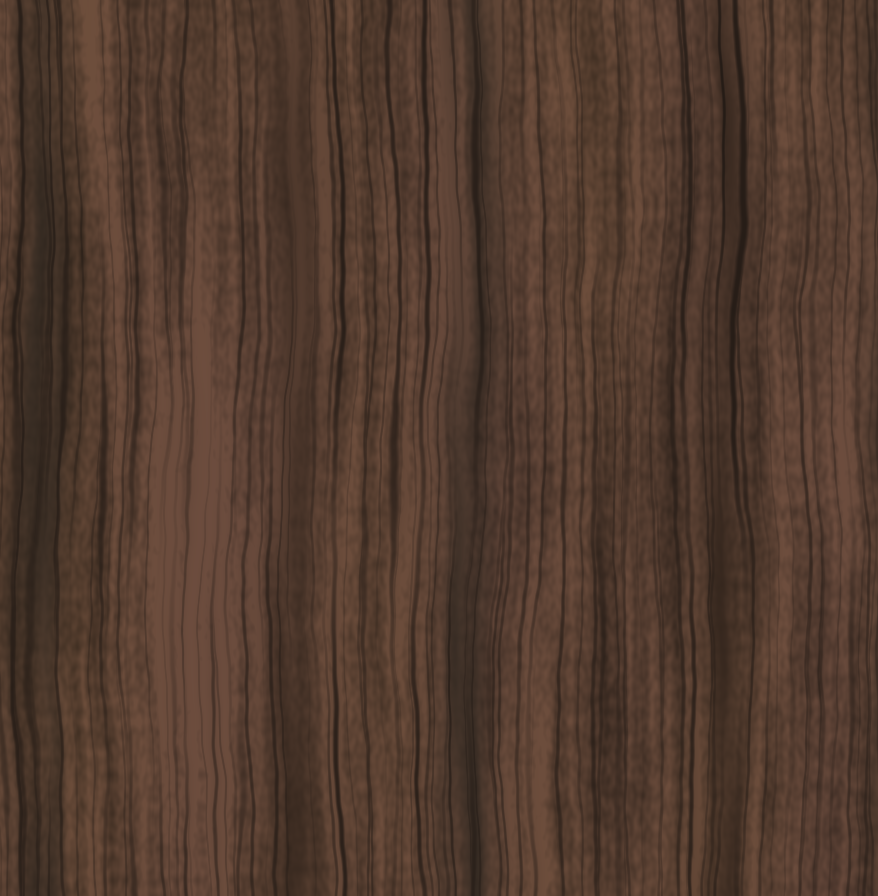
Give the GLSL for this texture, as a Shadertoy shader.

```glsl
// Dark walnut veneer: vertical brown grain with wandering near-black veins.
// Stretched gradient noise makes the streaks, hashed columns place the veins,
// and two broad dark bands recur across the width of the sheet.

const vec3 UMBER = vec3(0.245, 0.178, 0.136);
const vec3 CHESTNUT = vec3(0.405, 0.288, 0.224);
const vec3 VEIN_INK = vec3(0.135, 0.102, 0.082);
const vec3 SMOKE = vec3(0.195, 0.160, 0.130);
const float BAND_PERIOD = 0.48;

float hash(vec2 p) {
    vec3 q = fract(p.xyx * vec3(0.1031, 0.1030, 0.0973));
    q += dot(q, q.yzx + 33.33);
    return fract((q.x + q.y) * q.z);
}

vec2 gradientAt(vec2 cell) {
    float angle = 6.2832 * hash(cell + 71.0);
    return vec2(cos(angle), sin(angle));
}

// Gradient noise, roughly -0.7 to 0.7
float noise(vec2 p) {
    vec2 i = floor(p), f = fract(p);
    vec2 u = f * f * f * (f * (f * 6.0 - 15.0) + 10.0);
    vec2 e = vec2(0.0, 1.0);
    float a = dot(gradientAt(i), f);
    float b = dot(gradientAt(i + e.yx), f - e.yx);
    float c = dot(gradientAt(i + e.xy), f - e.xy);
    float d = dot(gradientAt(i + e.yy), f - e.yy);
    return mix(mix(a, b, u.x), mix(c, d, u.x), u.y);
}

// Sideways bending shared by all the grain
float bend(vec2 p) {
    return 0.016 * noise(p * vec2(5.0, 2.6) + 3.7)
         + 0.007 * noise(p * vec2(13.0, 8.0) + 21.3)
         + 0.0025 * noise(p * vec2(24.0, 26.0) + 40.1);
}

// Soft vertical band, repeated across the sheet
float band(float x, float centre, float halfWidth) {
    float d = (fract((x - centre) / BAND_PERIOD + 0.5) - 0.5) * BAND_PERIOD;
    return exp(-d * d / (halfWidth * halfWidth));
}

// One wandering vein per column, swelling and fading along its length
float veins(vec2 p, float count, float thickness, float seed) {
    float ink = 0.0;
    float column = floor(p.x * count);
    for (int k = -1; k <= 1; k++) {
        float id = column + float(k);
        float row = id * 7.37 + seed;
        float rnd = hash(vec2(id + 50.0, seed));
        float offset = 0.75 * (hash(vec2(id + 90.0, seed + 5.0)) - 0.5);
        float wander = 0.45 * noise(vec2(p.y * 2.3, row));
        float d = p.x - (id + 0.5 + offset + wander) / count;
        float swell = smoothstep(0.1, 0.5, noise(vec2(p.y * 3.1 + 8.0, row)));
        float w = thickness * (0.6 + 0.6 * rnd * rnd + 1.2 * swell);
        float presence = smoothstep(-0.45, 0.1, noise(vec2(p.y * 1.7 + 30.0, row)));
        float strength = (0.35 + 0.65 * rnd) * presence;
        float core = 1.0 - smoothstep(0.2 * w, 1.7 * w, abs(d));
        float halo = 0.30 * exp(-abs(d) / (2.5 * w));
        ink = max(ink, strength * max(core, halo));
    }
    return ink;
}

// Streaks from broad to fine, with faint ripples across the grain
float grainTone(vec2 p, vec2 straight) {
    float broad = 0.80 * noise(p * vec2(11.0, 1.3));
    float streak = 0.70 * noise(p * vec2(42.0, 1.9) + 11.0);
    float fibre = 0.50 * noise(p * vec2(115.0, 5.0) + 27.0);
    float ripple = 0.26 * noise(straight * vec2(17.0, 48.0) + 5.0);
    float speck = 0.42 * noise(straight * vec2(170.0, 85.0) + 13.0);
    return broad + streak + fibre + ripple + speck;
}

void mainImage(out vec4 fragColor, in vec2 fragCoord) {
    vec2 uv = fragCoord / iResolution.y;
    vec2 p = uv + vec2(bend(uv), 0.0);

    // Brown ground, drifting between reddish and golden
    float tone = grainTone(p, uv);
    vec3 color = mix(UMBER, CHESTNUT, clamp(0.82 + tone, -0.1, 1.15));
    float warmth = noise(p * vec2(7.0, 1.1) + 60.0);
    color += warmth * vec3(0.006, 0.008, -0.014);

    // Smoky and brown bands, broken into strands
    float strands = 0.8 + 1.1 * noise(p * vec2(42.0, 3.0) + 80.0);
    float smoky = band(p.x, 0.045, 0.030) * strands;
    float brown = band(p.x, 0.325, 0.026) * strands;
    color = mix(color, SMOKE, clamp(0.72 * smoky, 0.0, 0.9));
    color = mix(color, UMBER * 0.82, clamp(0.68 * brown, 0.0, 0.9));

    // Main veins, then finer ones that crowd into the bands
    float crowding = 0.62 + 0.35 * clamp(smoky + brown, 0.0, 1.0);
    float mainVeins = veins(p, 31.0, 0.0027, 3.0);
    float fineVeins = veins(p, 62.0, 0.0018, 17.0) * crowding;
    float ink = max(0.92 * mainVeins, fineVeins);
    color = mix(color, VEIN_INK, ink);

    fragColor = vec4(color, 1.0);
}
```
